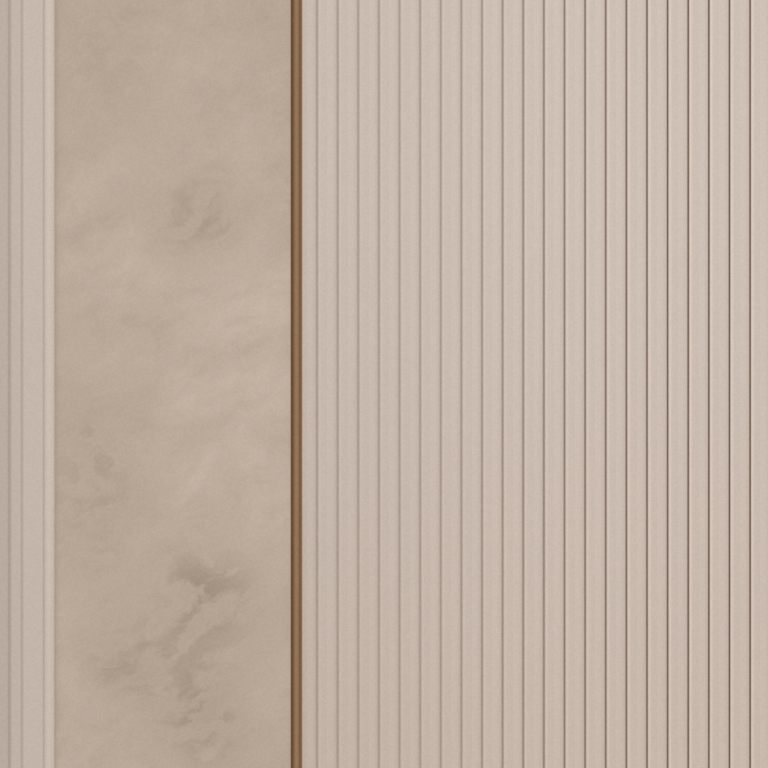
A Shadertoy shader for this texture:

```glsl
#define STONE_LEFT 0.0725
#define STONE_RIGHT 0.3785
#define PANEL_LEFT 0.3935
#define FIRST_GROOVE 0.4128
#define GROOVE_STEP 0.02685
#define GROOVE_WIDTH 0.0016
#define GRAIN 0.022
#define STONE_COLOR vec3(0.733, 0.663, 0.604)
#define STAIN_COLOR vec3(0.585, 0.515, 0.450)
#define PANEL_COLOR vec3(0.782, 0.722, 0.678)
#define BRONZE_COLOR vec3(0.560, 0.430, 0.315)
#define SHADOW_COLOR vec3(0.400, 0.320, 0.260)

float hash(vec2 p) {
    vec3 q = fract(vec3(p.xyx) * 0.1031);
    q += dot(q, q.yzx + 33.33);
    return fract((q.x + q.y) * q.z);
}

float noise(vec2 p) {
    vec2 i = floor(p), f = fract(p);
    f = f * f * (3.0 - 2.0 * f);
    return mix(mix(hash(i), hash(i + vec2(1, 0)), f.x),
               mix(hash(i + vec2(0, 1)), hash(i + vec2(1, 1)), f.x), f.y);
}

float fbm(vec2 p) {
    float sum = 0.0, amp = 0.5;
    for (int i = 0; i < 6; i++) {
        sum += amp * noise(p);
        p = mat2(1.6, 1.2, -1.2, 1.6) * p + 7.3;
        amp *= 0.53;
    }
    return sum;
}

float softLine(float d, float width) {
    float w = max(width, 0.7 / iResolution.x);
    return exp(-d * d / (w * w));
}

float edge(float x, float at) {
    float w = 0.8 / iResolution.x;
    return smoothstep(at - w, at + w, x);
}

float blob(vec2 p, vec2 center, vec2 size) {
    vec2 d = (p - center) / size;
    return exp(-dot(d, d));
}

// Plaster slab with diagonal clouds and ragged darker stains
vec3 stone(vec2 uv) {
    vec2 warp = vec2(fbm(uv * 14.0), fbm(uv * 14.0 + 20.0)) - 0.5;
    vec2 p = uv + 0.05 * warp;
    vec2 slanted = vec2(p.x + 0.5 * p.y, p.y - 0.5 * p.x);
    float clouds = fbm(slanted * vec2(12.0, 20.0) + 3.0);
    float detail = fbm(slanted * vec2(36.0, 62.0) + 11.0);

    float stain = blob(p, vec2(0.275, 0.23), vec2(0.065, 0.065))
                + 0.9 * blob(p, vec2(0.27, 0.07), vec2(0.05, 0.08))
                + 0.7 * blob(p, vec2(0.18, 0.14), vec2(0.06, 0.05))
                + 0.6 * blob(p, vec2(0.12, 0.37), vec2(0.06, 0.13))
                + 0.7 * blob(p, vec2(0.26, 0.72), vec2(0.06, 0.045))
                + 0.4 * blob(p, vec2(0.13, 0.92), vec2(0.09, 0.10))
                + 0.3 * blob(p, vec2(0.35, 0.98), vec2(0.04, 0.05));
    float light = blob(p, vec2(0.31, 0.52), vec2(0.09, 0.16));

    float mottling = smoothstep(0.42, 0.66, 0.4 * clouds + 0.6 * detail);
    vec3 col = STONE_COLOR + 0.06 * (clouds - 0.5) + 0.04 * (detail - 0.5);
    col = mix(col, STAIN_COLOR, min(stain * (0.14 + 0.55 * mottling), 0.7));
    col += 0.018 * light - 0.012 * (1.0 - smoothstep(0.0, 0.35, uv.y));

    // Contact shade along both sides of the slab
    col -= 0.05 * exp(-abs(uv.x - STONE_LEFT) / 0.003);
    return col - 0.02 * exp(-abs(uv.x - STONE_RIGHT) / 0.005);
}

// Stepped moulding at the far left
vec3 moulding(vec2 uv) {
    vec3 col = PANEL_COLOR - 0.030 + 0.015 * smoothstep(0.0, 0.9, uv.y);
    col -= 0.025 * (1.0 - edge(uv.x, 0.012));
    col += 0.015 * edge(uv.x, 0.031);
    col -= 0.08 * softLine(uv.x - 0.0125, 0.0022);
    col -= 0.06 * softLine(uv.x - 0.0285, 0.0016);
    col -= 0.07 * softLine(uv.x - 0.0570, 0.0014);
    col += 0.03 * softLine(uv.x - 0.0640, 0.0040);
    return col - 0.11 * softLine(uv.x - 0.0718, 0.0014);
}

// Narrow metal strip with dark edges
vec3 bronze(float x) {
    float t = (x - STONE_RIGHT) / (PANEL_LEFT - STONE_RIGHT);
    vec3 col = BRONZE_COLOR + 0.03 * softLine(t - 0.48, 0.18);
    col *= 1.0 - 0.30 * softLine(t - 0.12, 0.18);
    return col * (1.0 - 0.20 * softLine(t - 0.80, 0.10));
}

// Slatted panel whose grooves deepen towards the right
vec3 slats(vec2 uv) {
    float k = (uv.x - FIRST_GROOVE) / GROOVE_STEP;
    float d = (fract(k + 0.5) - 0.5) * GROOVE_STEP;
    float depth = smoothstep(0.52, 0.95, uv.x);
    float present = step(-0.5, k);

    vec3 col = PANEL_COLOR + 0.018 * smoothstep(0.40, 0.75, uv.x);
    col += vec3(0.030, 0.034, 0.038) * (smoothstep(-0.1, 0.85, uv.y) - 0.6);
    col -= 0.012 * d / GROOVE_STEP;
    col -= 0.025 * exp(-abs(uv.x - PANEL_LEFT) / 0.008);

    float shade = softLine(d, mix(GROOVE_WIDTH * 1.1, GROOVE_WIDTH * 0.8, depth));
    col += present * mix(0.012, 0.045, depth) * softLine(d - 0.0032, 0.0018);
    col -= present * 0.018 * softLine(d + 0.0030, 0.0025);
    return mix(col, SHADOW_COLOR, present * shade * mix(0.30, 0.85, depth));
}

void mainImage(out vec4 fragColor, in vec2 fragCoord) {
    vec2 uv = fragCoord / iResolution.xy;
    vec3 col = moulding(uv);
    col = mix(col, stone(uv), edge(uv.x, STONE_LEFT));
    col = mix(col, bronze(uv.x), edge(uv.x, STONE_RIGHT));
    col = mix(col, slats(uv), edge(uv.x, PANEL_LEFT));

    // Fine surface grain
    col += GRAIN * (noise(uv * 497.0) - 0.5);
    fragColor = vec4(clamp(col, 0.0, 1.0), 1.0);
}
```
